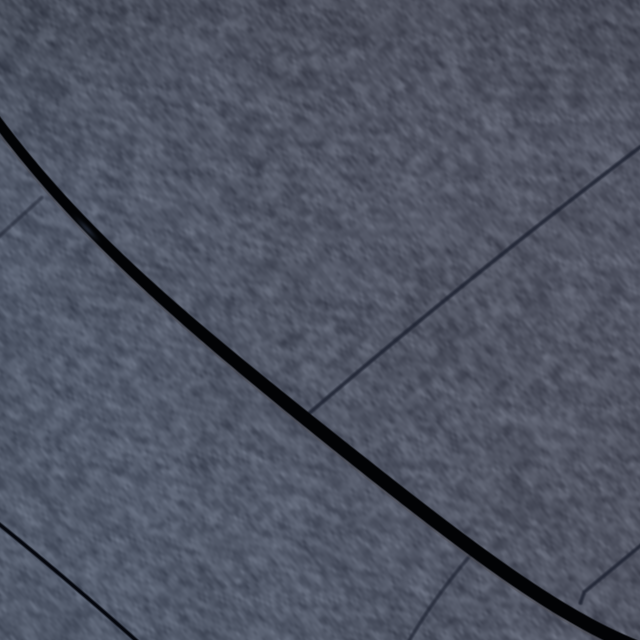
Give the GLSL for this texture, as a three.js fragment shader.

```glsl
// Blue-grey grained panels divided by a broad dark curved gap and fine seams.
// The gap is a polynomial curve, the seams are bowed segments, and the grain
// is layered value noise stretched along a falling diagonal.
varying vec2 vUv;

float hash(vec2 p) {
  return fract(sin(dot(p, vec2(127.1, 311.7))) * 43758.5453);
}

float valueNoise(vec2 p) {
  vec2 i = floor(p), f = fract(p);
  f = f * f * (3.0 - 2.0 * f);
  float low = mix(hash(i), hash(i + vec2(1.0, 0.0)), f.x);
  float high = mix(hash(i + vec2(0.0, 1.0)), hash(i + vec2(1.0, 1.0)), f.x);
  return mix(low, high, f.y);
}

// Coordinates along and across a direction given by its angle.
vec2 turn(vec2 p, float angle) {
  float c = cos(angle), s = sin(angle);
  return vec2(c * p.x + s * p.y, c * p.y - s * p.x);
}

// Signed grain centred on zero, from short streaks at three scales.
float grain(vec2 p) {
  float sum = 0.0, weight = 0.5;
  vec2 scale = vec2(46.0, 84.0);
  for (int i = 0; i < 3; i++) {
    vec2 q = turn(p, -0.5 - 0.2 * float(i));
    sum += weight * (valueNoise(q * scale + 17.0 * float(i)) - 0.5);
    scale *= 1.65;
    weight *= 0.9;
  }
  return sum;
}

// Signed distance to the gap's centre line, positive above it.
float gapDistance(vec2 p) {
  float x = p.x;
  float y = 0.805 + x * (-1.3217 + x * (1.3613 + x * (-1.65 + x * 0.792)));
  float slope = -1.3217 + x * (2.7226 + x * (-4.95 + x * 3.168));
  return (p.y - y) / sqrt(1.0 + slope * slope);
}

// Distance to a segment whose middle is pushed to its left by bow.
float seamDistance(vec2 p, vec2 a, vec2 b, float bow) {
  vec2 d = b - a;
  float len = length(d);
  float t = clamp(dot(p - a, d) / (len * len), 0.0, 1.0);
  vec2 side = vec2(-d.y, d.x) / len;
  return length(p - a - d * t - side * bow * 4.0 * t * (1.0 - t));
}

float stroke(float d, float halfWidth, float soft) {
  return 1.0 - smoothstep(halfWidth - soft, halfWidth + soft, d);
}

vec3 panelColor(vec2 p) {
  vec3 cool = vec3(0.325, 0.358, 0.425);
  vec3 neutral = vec3(0.320, 0.335, 0.392);
  vec3 color = mix(cool, neutral, smoothstep(0.1, 1.2, p.x + 0.5 * p.y));
  float corner = smoothstep(0.35, 0.0, distance(p, vec2(0.0, 1.0)));
  color *= 1.0 - 0.09 * corner - 0.05 * smoothstep(0.75, 1.0, p.y);
  color *= 1.0 + 0.06 * (valueNoise(p * 9.0) - 0.5);
  return color + grain(p) * vec3(0.160, 0.165, 0.170);
}

void main() {
  vec2 p = vUv;
  vec3 color = panelColor(p);
  float gap = gapDistance(p);

  // Fine seams between panels
  vec3 seamColor = vec3(0.11, 0.13, 0.19);
  float longSeam = seamDistance(p, vec2(0.484, 0.355), vec2(1.0, 0.770), 0.005);
  float leftSeam = seamDistance(p, vec2(-0.01, 0.623), vec2(0.065, 0.691), 0.0);
  float lowSeam = seamDistance(p, vec2(0.634, -0.01), vec2(0.733, 0.130), 0.004);
  float rightSeam = min(
    seamDistance(p, vec2(0.913, 0.075), vec2(1.01, 0.155), 0.0),
    seamDistance(p, vec2(0.907, 0.058), vec2(0.913, 0.075), 0.0));
  color = mix(color, seamColor, 0.80 * stroke(longSeam, 0.0030, 0.0025));
  color = mix(color, seamColor, 0.50 * stroke(leftSeam, 0.0028, 0.0025));
  color = mix(color, seamColor, 0.65 * stroke(lowSeam, 0.0028, 0.0025));
  color = mix(color, seamColor, 0.80 * stroke(rightSeam, 0.0028, 0.0025));

  // Dark seam at the lower left
  float cornerSeam = seamDistance(p, vec2(-0.01, 0.188), vec2(0.223, -0.01), 0.002);
  color = mix(color, vec3(0.015, 0.025, 0.05), stroke(cornerSeam, 0.0030, 0.0020));

  // Broad gap with a faint warm lower lip and a small glint
  float halfWidth = mix(0.0078, 0.0108, smoothstep(0.0, 0.6, p.x));
  float lip = stroke(abs(gap + halfWidth + 0.002), 0.0015, 0.0015);
  color = mix(color, vec3(0.30, 0.29, 0.31), 0.5 * lip);
  vec3 gapColor = vec3(0.006, 0.010, 0.018);
  vec2 glint = turn(p - vec2(0.136, 0.642), -0.8) / vec2(0.018, 0.004);
  gapColor += vec3(0.10, 0.12, 0.16) * exp(-dot(glint, glint));
  color = mix(color, gapColor, stroke(abs(gap), halfWidth, 0.0018));

  gl_FragColor = vec4(color, 1.0);
}
```
